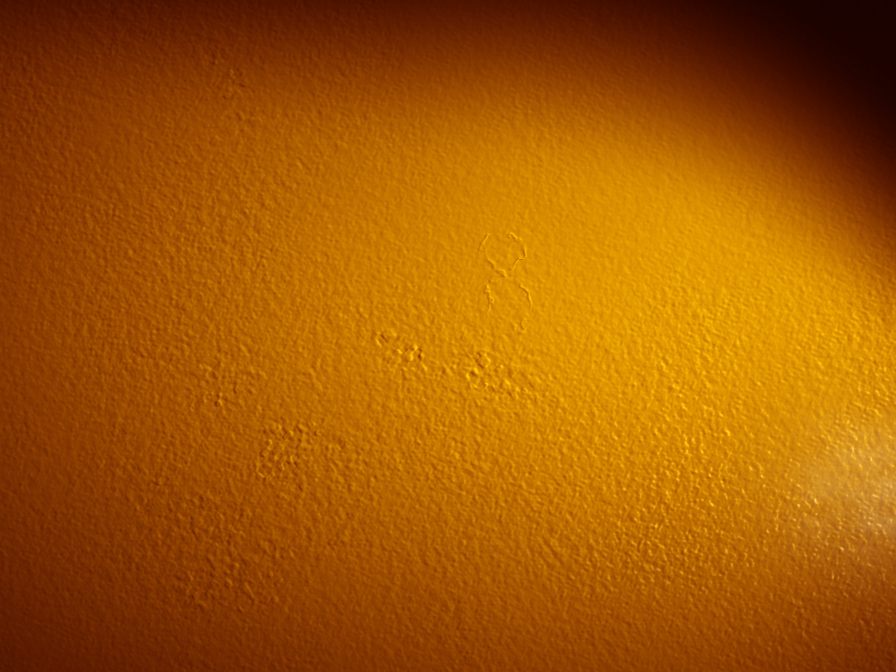
A WebGL 1 fragment shader for this texture:

```glsl
precision highp float;
// Rough amber plaster wall under a warm spotlight, with a dark corner and a glossy glint.
uniform vec2 u_resolution;

float hash(vec2 p) {
  return fract(sin(dot(p, vec2(127.1, 311.7))) * 43758.5453);
}

float noise(vec2 p) {
  vec2 i = floor(p), f = fract(p);
  f = f * f * (3.0 - 2.0 * f);
  return mix(mix(hash(i), hash(i + vec2(1.0, 0.0)), f.x),
             mix(hash(i + vec2(0.0, 1.0)), hash(i + vec2(1.0, 1.0)), f.x), f.y);
}

float fbm(vec2 p) {
  float sum = 0.0, amp = 0.5;
  for (int i = 0; i < 4; i++) {
    sum += amp * noise(p);
    p = mat2(1.6, 1.2, -1.2, 1.6) * p + 7.3;
    amp *= 0.5;
  }
  return sum;
}

// Soft round patch: 1 at the centre, fading with the given radii
float patchMask(vec2 p, vec2 centre, vec2 radii) {
  vec2 d = (p - centre) / radii;
  return exp(-dot(d, d));
}

// Where old paint has flaked into small crumbs
float crumbMask(vec2 p) {
  vec2 q = vec2(p.x, p.y + 0.35 * (p.x - 0.62));
  float zones = patchMask(p, vec2(0.34, 0.34), vec2(0.19, 0.12))
              + patchMask(q, vec2(0.64, 0.48), vec2(0.17, 0.05))
              + 0.8 * patchMask(p, vec2(0.37, 0.87), vec2(0.13, 0.08))
              + 0.6 * patchMask(p, vec2(0.38, 0.12), vec2(0.22, 0.1));
  return zones * smoothstep(0.4, 0.62, fbm(p * 17.0 + 3.0));
}

// Broken, wrinkled outlines of two blisters in the paint
float blisters(vec2 p) {
  float ridge = 0.0;
  for (int i = 0; i < 2; i++) {
    float k = float(i);
    vec2 d = p - vec2(0.745 + 0.01 * k, 0.625 - 0.075 * k);
    float edge = length(d * vec2(1.0, 1.15 - 0.3 * k)) - 0.03
               + 0.05 * (fbm(p * 45.0 + k * 9.0) - 0.47);
    ridge += exp(-edge * edge / 0.000008) * smoothstep(0.3, 0.7, noise(p * 60.0 + k));
    ridge += 0.6 * patchMask(d, vec2(0.0), vec2(0.03)) * noise(p * 110.0);
  }
  return ridge;
}

// Fine plaster grain plus the flaked damage
float height(vec2 p, float rough, float crumbs) {
  vec2 q = mat2(0.9, 0.44, -0.44, 0.9) * p;
  vec2 r = mat2(0.8, -0.6, 0.6, 0.8) * p;
  float grain = 0.5 * noise(q * 95.0) + 0.6 * noise(r * 165.0 + 5.0)
              + 0.45 * noise(q * 270.0 + 11.0);
  float lumps = smoothstep(0.4, 0.8, noise(r * 120.0 + 31.0))
              + 0.5 * noise(q * 210.0 + 17.0);
  return rough * grain + 1.2 * crumbs * lumps + 0.55 * blisters(p);
}

// Red level of the smooth wall: spotlight pool cut by a soft curved shadow
float lighting(vec2 uv) {
  vec2 d = uv - vec2(0.79, 0.55);
  float pool = 0.89 * exp(-0.86 * d.x * d.x - 1.55 * d.y * d.y);
  float side = uv.x - 0.45;
  float shadowEdge = 0.98 + 0.2 * max(-side, 0.0) - 1.3 * pow(max(side, 0.0), 2.4);
  float lit = 1.0 - smoothstep(-0.23, 0.21, uv.y - shadowEdge);
  float darkCorner = 0.22 * patchMask(uv, vec2(1.03, -0.03), vec2(0.16, 0.2));
  return pool * mix(0.16, 1.0, lit) * (1.0 - darkCorner);
}

void main() {
  vec2 uv = gl_FragCoord.xy / u_resolution;
  vec2 p = gl_FragCoord.xy / u_resolution.y;

  // Surface is smoothest in the upper right, roughest low down
  float smoothArea = patchMask(uv, vec2(0.82, 0.82), vec2(0.42, 0.36));
  float rough = mix(1.0, 0.35, smoothArea) * (0.4 + 1.2 * fbm(p * 6.0));
  float crumbs = crumbMask(p);

  // Slope facing the light from the right
  vec2 toLight = vec2(0.0015, 0.0007);
  float slope = height(p - toLight, rough, crumbs) - height(p + toLight, rough, crumbs);

  float red = lighting(uv);
  red *= 1.0 + 0.03 * (fbm(p * 8.0 + 20.0) - 0.47);
  red *= 1.0 + clamp(0.26 * slope, -0.5, 0.25);
  vec3 color = vec3(red, 0.76 * pow(red, 1.9), 0.006 * red);

  // Glossy haze and glints at the lower right
  float haze = patchMask(uv, vec2(0.98, 0.27), vec2(0.09, 0.1));
  float gloss = patchMask(uv, vec2(0.92, 0.28), vec2(0.19, 0.17));
  float glint = smoothstep(0.1, 0.65, slope);
  color += vec3(0.07, 0.14, 0.2) * haze * (0.2 + 1.4 * fbm(p * vec2(24.0, 50.0)));
  color += vec3(0.22, 0.27, 0.24) * gloss * glint;

  gl_FragColor = vec4(clamp(color, 0.0, 1.0), 1.0);
}
```
